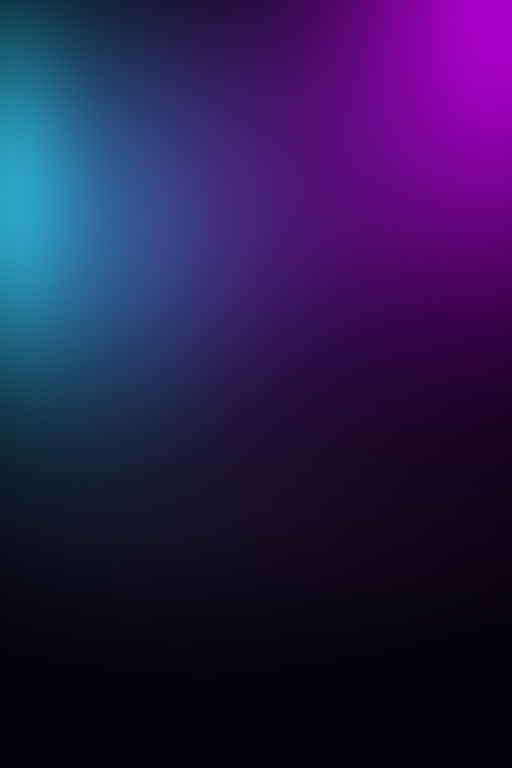
Give the GLSL for this background, as a WebGL 1 fragment shader.

```glsl
precision highp float;
// Soft cyan and magenta glows fading into a near-black lower half.

uniform vec2 u_resolution;

const vec3 NIGHT   = vec3(0.006, 0.000, 0.030);
const vec3 HAZE    = vec3(0.043, 0.035, 0.055);
const vec3 CYAN    = vec3(0.060, 0.375, 0.380);
const vec3 BLUE    = vec3(0.105, 0.350, 0.445);
const vec3 VIOLET  = vec3(0.205, 0.040, 0.285);
const vec3 MAGENTA = vec3(0.650, 0.000, 0.745);

// Elliptical Gaussian falloff: 1 at the center, 1/e at the given radii.
float glow(vec2 p, vec2 center, vec2 radii) {
  vec2 d = (p - center) / radii;
  return exp(-dot(d, d));
}

void main() {
  vec2 uv = gl_FragCoord.xy / u_resolution;

  // Dark base with a faint haze below the lights
  vec3 color = NIGHT;
  color += HAZE * glow(uv, vec2(0.45, 0.31), vec2(0.60, 0.15));

  // Cool light: bright core on the left edge inside a wide blue spread
  color += BLUE * glow(uv, vec2(0.15, 0.70), vec2(0.30, 0.28));
  color += CYAN * glow(uv, vec2(0.00, 0.765), vec2(0.145, 0.23));

  // Warm light: magenta corner blending inward through violet
  color += VIOLET * glow(uv, vec2(0.53, 0.73), vec2(0.33, 0.29));
  color += MAGENTA * glow(uv, vec2(1.00, 1.00), vec2(0.34, 0.38));

  gl_FragColor = vec4(clamp(color, 0.0, 1.0), 1.0);
}
```
